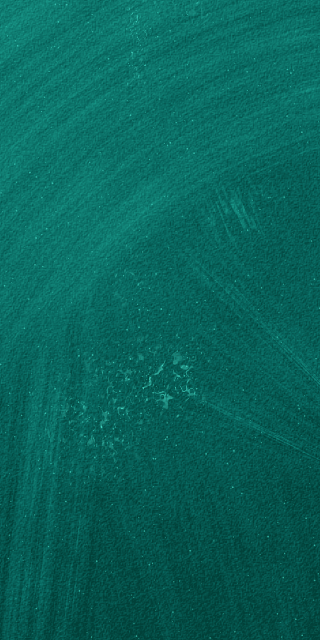
Reproduce this texture procedurally as a WebGL 1 fragment shader.

```glsl
precision highp float;
// Chalky teal board: broad curved brush strokes sweep over a darker lower field.
// Stretched noise gives the strokes, fine noise the sandy grain, and cellular
// noise the chalk flecks. Units: canvas width = 1, height = 2.
uniform vec2 u_resolution;

const vec3 DEEP  = vec3(0.005, 0.255, 0.225);
const vec3 MID   = vec3(0.030, 0.400, 0.370);
const vec3 LIGHT = vec3(0.075, 0.535, 0.485);
const vec3 CHALK = vec3(0.270, 0.860, 0.780);
const vec2 ARC_CENTRE = vec2(1.35, 0.20);
const float ARC_RADIUS = 1.385;
const vec2 FAN_CENTRE = vec2(1.45, 0.35);
const float STROKE_CONTRAST = 0.46;
const float GRAIN_CONTRAST = 0.30;
const float GRAIN_SCALE = 235.0;
const float DUST_DENSITY = 0.065;

float hash(vec2 p) {
  vec3 q = fract(vec3(p.xyx) * 0.1031);
  q += dot(q, q.yzx + 33.33);
  return fract((q.x + q.y) * q.z);
}

float noise(vec2 p) {
  vec2 i = floor(p), f = fract(p);
  f = f * f * (3.0 - 2.0 * f);
  return mix(mix(hash(i), hash(i + vec2(1.0, 0.0)), f.x),
             mix(hash(i + vec2(0.0, 1.0)), hash(i + 1.0), f.x), f.y);
}

// Bristle marks: noise that is fine across the stroke and long along it
float bristles(float across, float along) {
  float sum = 0.0, scale = 26.0, weight = 0.24;
  for (int k = 0; k < 5; k++) {
    sum += weight * (noise(vec2(across * scale + 40.0, along * scale * 0.04 + 9.0)) - 0.5);
    scale *= 1.72;
    weight *= 1.1;
  }
  return sum;
}

// Bright edge of a stroke, split into thin broken lines
float ridge(float offset, float width, float along) {
  float lines = smoothstep(0.35, 0.8, noise(vec2(offset * 190.0 + 50.0, along * 6.0)));
  float chalky = 0.25 + 1.1 * noise(vec2(along * 100.0, offset * 220.0 + 90.0));
  return exp(-offset * offset / (width * width)) * lines * chalky;
}

float cluster(vec2 p, vec2 centre, vec2 size) {
  vec2 d = (p - centre) / size;
  return exp(-dot(d, d));
}

// Cellular flecks, mostly small, stretched along a direction
float flecks(vec2 p, vec2 dir, float stretch, float scale, float density) {
  vec2 q = vec2(dot(p, vec2(dir.y, -dir.x)), dot(p, dir) / stretch) * scale + 200.0;
  float soft = 0.6 * scale / u_resolution.x;
  float sum = 0.0;
  for (int j = -1; j <= 1; j++) {
    for (int i = -1; i <= 1; i++) {
      vec2 cell = floor(q) + vec2(float(i), float(j));
      vec2 point = cell + 0.1 + 0.8 * vec2(hash(cell + 3.7), hash(cell + 71.3));
      float size = hash(cell + 19.1);
      float radius = mix(0.10, 0.25, size * size * size);
      float shown = smoothstep(0.0, 0.04, density - hash(cell + 47.9));
      float dist = length(q - point);
      sum += shown * (0.35 + 0.65 * size) * (1.0 - smoothstep(radius - soft, radius + soft, dist));
    }
  }
  return min(sum, 1.0);
}

void main() {
  vec2 p = gl_FragCoord.xy / u_resolution.x;
  vec2 wobble = vec2(noise(p * 6.0), noise(p * 6.0 + 31.0)) - 0.5;
  vec2 jitter = vec2(noise(p * 55.0), noise(p * 55.0 + 63.0)) - 0.5;

  // Stroke coordinates: upper arc, right fan, upright left and lower strokes
  vec2 toArc = p - ARC_CENTRE + 0.006 * wobble;
  float arcR = length(toArc), arcA = atan(toArc.y, -toArc.x);
  vec2 toFan = p - FAN_CENTRE + 0.006 * wobble;
  float fanR = length(toFan), fanA = atan(toFan.y, -toFan.x);
  float leftX = p.x - 0.12 * p.y;
  float lowX = p.x + 0.28 * p.y;

  // Areas covered by each set of strokes
  float arc = smoothstep(-0.02, 0.035, arcR - ARC_RADIUS) * smoothstep(0.7, 1.05, p.y);
  float fan = smoothstep(0.25, 0.42, fanA) * (1.0 - smoothstep(0.83, 0.93, fanA))
            * smoothstep(0.5, 0.7, p.x) * (1.0 - arc);
  float left = (1.0 - smoothstep(0.26, 0.36, p.x)) * (1.0 - arc);
  float low = (1.0 - smoothstep(0.4, 0.7, p.y)) * (1.0 - left) * (1.0 - fan);

  // Broad light and shade
  float tone = 0.14 + 0.37 * smoothstep(-0.1, 1.3, p.y) + 0.16 * arc + 0.05 * smoothstep(1.3, 2.0, p.y);
  tone += 0.18 * (0.5 - p.x) * (1.0 - 0.4 * arc);
  tone += 0.14 * (noise(p * 3.5 + 5.0) - 0.5) + 0.08 * (noise(p * 11.0) - 0.5);

  // Brush strokes and their bright edges
  float strokes = arc * bristles(arcR, arcA * 1.4) + 0.8 * fan * bristles(fanA, fanR)
                + left * bristles(leftX, p.y) + 0.55 * low * bristles(lowX, p.y);
  tone += STROKE_CONTRAST * strokes;
  float edges = smoothstep(0.5, 0.9, p.x) * (ridge(arcR - ARC_RADIUS, 0.010, arcA)
              + 0.8 * ridge(arcR - 1.565, 0.025, arcA));
  edges += fan * (ridge(fanA - 0.79, 0.035, fanR) + 0.9 * ridge(fanA - 0.45, 0.035, fanR));
  edges += left * (1.0 - smoothstep(0.35, 0.55, p.y)) * ridge(leftX - 0.205, 0.018, p.y);
  edges += 0.6 * left * (1.0 - smoothstep(0.7, 0.9, p.y)) * ridge(leftX - 0.08, 0.05, p.y);
  edges += (1.0 - smoothstep(0.1, 0.2, p.y)) * ridge(p.x - 0.85 * p.y - 0.9, 0.012, p.y);
  float scratched = cluster(p, vec2(0.74, 1.33), vec2(0.10, 0.11)) * (1.0 - arc);
  edges += 1.3 * scratched * smoothstep(0.5, 0.85, noise(vec2((p.x + 0.4 * p.y) * 130.0, p.y * 20.0)))
         * (0.3 + noise(p * 110.0));
  tone += 0.40 * edges;

  // Fine sandy grain, lit from the upper left
  vec2 g = p * GRAIN_SCALE;
  tone += GRAIN_CONTRAST * (noise(g) - noise(g + vec2(0.7, -0.7)));
  tone += 0.30 * (noise(g * 0.8 + 80.0) - 0.5);

  // Chalk flecks: sparse dust, worn clusters and curled crumbs
  float worn = 0.62 * cluster(p, vec2(0.54, 0.80), vec2(0.09, 0.07))
             + 0.30 * cluster(p, vec2(0.45, 0.83), vec2(0.19, 0.12))
             + 0.40 * cluster(p, vec2(0.30, 0.66), vec2(0.16, 0.14))
             + 0.34 * cluster(p, vec2(0.41, 1.12), vec2(0.05, 0.09))
             + 0.55 * cluster(p, vec2(0.43, 1.87), vec2(0.035, 0.16))
             + 0.25 * cluster(p, vec2(0.60, 1.97), vec2(0.08, 0.06));
  float curl = 1.0 - smoothstep(0.02, 0.12, abs(noise(vec2(p.x * 52.0, p.y * 34.0) + jitter) - 0.5));
  float crumbs = worn * curl * smoothstep(0.45, 0.75, noise(p * 75.0 + 17.0));
  worn *= 0.3 + 1.2 * noise(p * 24.0);
  float dust = flecks(p, vec2(0.0, 1.0), 1.0, 95.0, DUST_DENSITY + 0.4 * worn);
  float dashes = flecks(p + 0.006 * jitter, normalize(vec2(0.4, 1.0)), 2.2, 100.0, worn);
  float chalk = 0.7 * dust + 0.65 * dashes * (0.3 + 0.7 * noise(p * 120.0)) + 0.9 * crumbs;

  vec3 colour = mix(DEEP, MID, clamp(tone * 2.0, 0.0, 1.0));
  colour = mix(colour, LIGHT, clamp(tone * 2.0 - 1.0, 0.0, 1.3));
  gl_FragColor = vec4(mix(colour, CHALK, min(chalk, 0.9)), 1.0);
}
```
